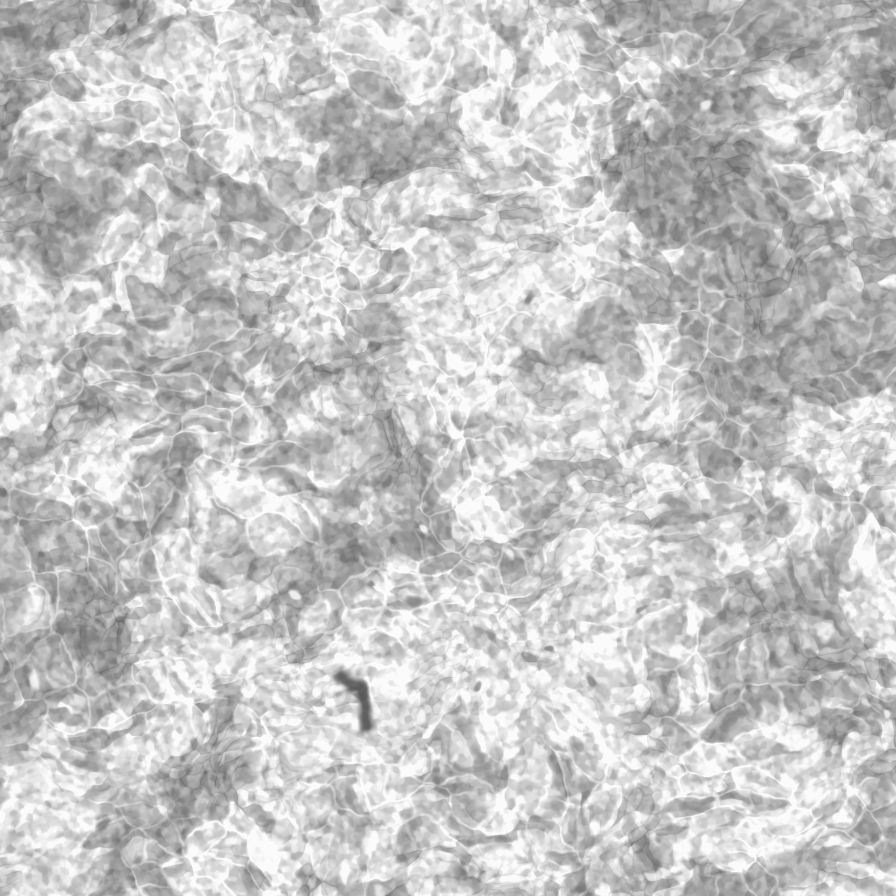
Give the GLSL for this texture, as a WebGL 2 fragment shader.

```glsl
#version 300 es
precision highp float;
// Pale grey weathered stone: clusters of dark mineral grains in a light ground.
// Soft cellular noise at several scales gives the patches, grains and mottling;
// layered sines bend the domain, and sparse flecks, a pit and thin veins finish it.

uniform vec2 u_resolution;
out vec4 fragColor;

vec3 hash3(vec2 cell) {
  vec3 q = fract(cell.xyx * vec3(0.1031, 0.1030, 0.0973));
  q += dot(q, q.yxz + 33.33);
  return fract((q.xxy + q.yzz) * q.zyx);
}

vec2 rotate(vec2 p, float angle) {
  float c = cos(angle), s = sin(angle);
  return vec2(c * p.x - s * p.y, s * p.x + c * p.y);
}

// Cellular noise: x = blended cell tone (0..1), y = gap to the nearest border.
vec2 grains(vec2 p, float crispness) {
  vec2 base = floor(p);
  float total = 0.0, weights = 0.0, nearest = 9.0, second = 9.0;
  for (int j = -1; j <= 1; j++) {
    for (int i = -1; i <= 1; i++) {
      vec2 cell = base + vec2(i, j);
      vec3 rnd = hash3(cell + 71.0);
      vec2 offset = cell + rnd.xy - p;
      float d2 = dot(offset, offset);
      float w = exp(-crispness * d2) + 1e-9;
      total += w * rnd.z;
      weights += w;
      float d = sqrt(d2);
      second = min(second, max(nearest, d));
      nearest = min(nearest, d);
    }
  }
  return vec2(total / weights, second - nearest);
}

// Irregular bending of the plane by sines of rising frequency.
vec2 bend(vec2 p, float frequency, float amount) {
  vec2 shift = vec2(0.0);
  for (int i = 0; i < 4; i++) {
    p = rotate(p, 1.1);
    shift += amount * sin(p.yx * frequency + vec2(1.7, 4.1) * float(i + 1));
    frequency *= 1.83;
    amount *= 0.62;
  }
  return shift;
}

// Sparse round spots, one candidate per cell; share sets how many are kept.
float flecks(vec2 p, float radius, float share) {
  vec3 rnd = hash3(floor(p) + 211.0);
  vec2 centre = 0.3 + 0.4 * rnd.xy;
  float size = radius * (0.6 + 0.6 * rnd.x);
  float spot = 1.0 - smoothstep(size * 0.4, size * 1.3, length(fract(p) - centre));
  return spot * step(1.0 - share, rnd.z);
}

float segment(vec2 p, vec2 a, vec2 b) {
  vec2 ab = b - a;
  return length(p - a - ab * clamp(dot(p - a, ab) / dot(ab, ab), 0.0, 1.0));
}

void main() {
  vec2 uv = gl_FragCoord.xy / u_resolution.y;
  vec2 p = uv + bend(uv, 17.0, 0.012) + bend(uv + 3.0, 90.0, 0.0022);

  // Regional patches; the lower edge holds fewer dark grains.
  float broad = grains(rotate(p, 0.5) * 4.0 + 20.0, 6.0).x;
  float local = grains(rotate(p, -0.4) * vec2(9.0, 12.0) + 40.0, 7.0).x;
  float cluster = 0.5 * (broad + local) - 0.5;
  cluster += 0.03 - 0.13 * (1.0 - smoothstep(0.08, 0.36, uv.y));

  // Large and small grains, slightly elongated.
  vec2 large = grains(rotate(p, 0.25) * vec2(28.0, 34.0) + 60.0, 22.0);
  vec2 small = grains(rotate(p, -0.2) * vec2(48.0, 64.0) + 90.0, 16.0);
  float dark = 0.9 * cluster + 0.36 * (large.x - 0.5) + 0.3 * (small.x - 0.5);
  float mask = smoothstep(-0.13, 0.16, dark);

  // Fine mottling, stronger in the light ground.
  float medium = grains(rotate(p, 0.7) * 92.0 + 130.0, 7.0).x - 0.5;
  float fine = grains(rotate(uv, -0.6) * 165.0 + 170.0, 6.0).x - 0.5;
  float mottle = 0.6 * medium + 0.45 * fine;

  float tone = mix(0.885, 0.675, mask);
  tone -= 0.08 * smoothstep(0.14, 0.36, dark);
  tone += mottle * mix(0.44, 0.32, mask);

  // Broken pale veins along some grain borders, dark seams along others.
  float rim = 1.0 - smoothstep(0.02, 0.17, large.y);
  float seam = 1.0 - smoothstep(0.02, 0.2, small.y);
  float gate = grains(p * 15.0 + 210.0, 8.0).x;
  tone += 0.13 * rim * smoothstep(0.45, 0.75, gate);
  tone -= 0.07 * seam * smoothstep(0.5, 0.2, gate);

  // White flecks, small dark specks and one hooked pit.
  tone = mix(tone, 0.99, 0.85 * flecks(p * 22.0 + 7.0, 0.17, 0.025));
  tone = mix(tone, 0.45, 0.7 * flecks(rotate(p, 0.4) * 26.0, 0.2, 0.03));
  vec2 q = uv + bend(uv, 90.0, 0.002);
  float pit = min(segment(q, vec2(0.378, 0.245), vec2(0.402, 0.235)),
                  segment(q, vec2(0.402, 0.235), vec2(0.408, 0.19)));
  tone = mix(tone, 0.3, 0.85 * (1.0 - smoothstep(0.002, 0.012, pit)));

  fragColor = vec4(vec3(clamp(tone, 0.0, 0.985)), 1.0);
}
```
